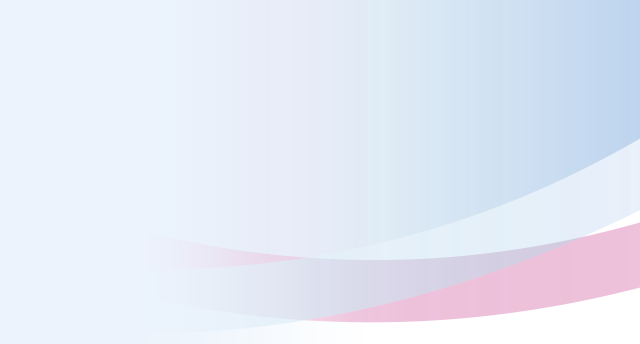
A Shadertoy shader for this background:

```glsl
#define PALE vec3(0.924, 0.954, 0.988)
#define LILAC vec3(0.908, 0.928, 0.974)
#define MIST vec3(0.882, 0.928, 0.964)
#define SKY vec3(0.742, 0.832, 0.934)
#define VEIL vec3(0.897, 0.942, 0.977)
#define PINK vec3(0.932, 0.757, 0.858)
#define MAUVE vec3(0.815, 0.775, 0.865)
#define STREAK_COUNT 64.0
#define STREAK_STRENGTH 0.010

float hash(float n) {
    n = fract(n * 0.1031);
    n *= n + 33.33;
    return fract(n * (n + n));
}

// Coverage of the area above a curve, softened across one pixel
float above(float y, float curve) {
    return clamp((y - curve) * iResolution.y + 0.5, 0.0, 1.0);
}

float parabola(float x, float vertex, float base, float bend) {
    float d = x - vertex;
    return base + bend * d * d;
}

// Left to right gradient of the upper field
vec3 skyGradient(float x) {
    vec3 c = mix(PALE, LILAC, smoothstep(0.22, 0.47, x));
    c = mix(c, MIST, smoothstep(0.48, 0.60, x));
    return mix(c, SKY, pow(clamp((x - 0.56) / 0.44, 0.0, 1.0), 1.15));
}

// Faint vertical steps of uneven width and tone
float streaks(float x) {
    float fine = hash(floor(x * STREAK_COUNT) + 7.0);
    float broad = hash(floor(x * STREAK_COUNT * 0.37 + 0.4) + 31.0);
    float fade = smoothstep(0.2, 0.5, x);
    return (0.5 * (fine + broad) - 0.5) * STREAK_STRENGTH * fade;
}

void mainImage(out vec4 fragColor, in vec2 fragCoord) {
    vec2 uv = fragCoord / iResolution.xy;
    float x = uv.x;
    float y = uv.y;

    // Sweeping edges
    float rise = max(x - 0.22, 0.0);
    float skyEdge = 0.215 + rise * rise * (0.501 + 0.163 * rise);
    float veilEdge = 0.03 + 0.59 * rise * rise;
    float ribbonTop = parabola(x, 0.585, 0.244, 0.635);
    float ribbonBottom = parabola(x, 0.58, 0.063, 0.573);

    float inSky = above(y, skyEdge);
    float inVeil = above(y, veilEdge);
    float inRibbon = above(y, ribbonBottom) * (1.0 - above(y, ribbonTop));

    // White floor, pale veil and blue field
    vec3 ground = mix(PALE, vec3(1.0), smoothstep(0.2, 0.62, x));
    vec3 veil = mix(PALE, VEIL, smoothstep(0.2, 0.55, x));
    veil = mix(veil, LILAC + 0.01, smoothstep(0.8, 1.0, x) * 0.6);
    vec3 color = mix(ground, veil, inVeil);
    color = mix(color, skyGradient(x), inSky);

    // Ribbon, turning mauve where the veil crosses it
    float reveal = smoothstep(0.2, 0.65, x);
    float mauveAmount = reveal * mix(0.45, 0.85, smoothstep(0.4, 0.9, x));
    vec3 plainRibbon = mix(color, PINK, reveal);
    vec3 veiledRibbon = mix(color, MAUVE, mauveAmount);
    float crossing = inVeil * (1.0 - inSky);
    color = mix(color, mix(plainRibbon, veiledRibbon, crossing), inRibbon);

    color += streaks(x) * max(inVeil, inRibbon);
    fragColor = vec4(clamp(color, 0.0, 1.0), 1.0);
}
```
